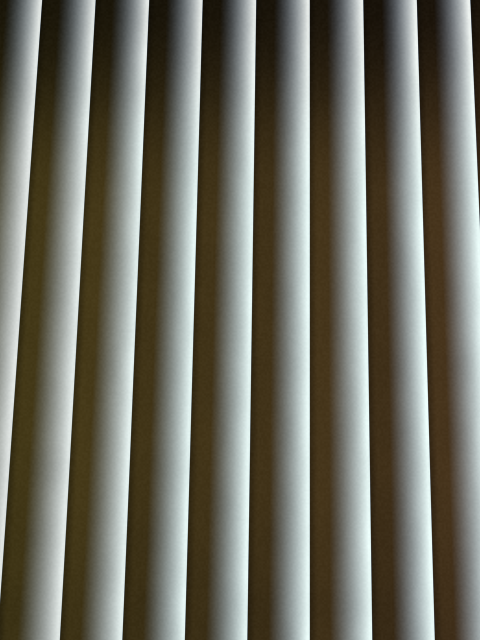
A WebGL 1 fragment shader for this pattern:

```glsl
precision highp float;

uniform vec2 u_resolution;

#define VANISH_X 0.644
#define PITCH_BOTTOM 0.1302
#define PITCH_TOP 0.1115
#define SHADE_START 0.34
#define EDGE_SOFTNESS 0.022
#define GRAIN 0.022
#define MOTTLE 0.05
#define SHADOW vec3(0.262, 0.205, 0.105)
#define LIT vec3(0.90, 0.965, 0.955)
#define FALLOFF vec3(1.3, 1.17, 1.0)

float hash(vec2 p) {
    vec3 q = fract(vec3(p.xyx) * 0.1031);
    q += dot(q, q.yzx + 33.33);
    return fract((q.x + q.y) * q.z);
}

float valueNoise(vec2 p) {
    vec2 cell = floor(p);
    vec2 f = fract(p);
    f = f * f * (3.0 - 2.0 * f);
    float low = mix(hash(cell), hash(cell + vec2(1.0, 0.0)), f.x);
    float high = mix(hash(cell + vec2(0.0, 1.0)), hash(cell + vec2(1.0, 1.0)), f.x);
    return mix(low, high, f.y);
}

// Unlit side: nearly black at the top, olive on the left, red-brown on the right
vec3 shadowColor(vec2 uv, float slat) {
    vec3 tint = mix(vec3(0.98, 1.06, 0.85), vec3(1.03, 0.96, 1.04), uv.x);
    float topFade = 1.0 - 0.55 * smoothstep(0.66, 1.06, uv.y);
    float bottomFade = mix(0.88, 1.0, smoothstep(0.0, 0.3, uv.y));
    float variation = 0.94 + 0.12 * hash(vec2(slat + 20.0, 3.0));
    return SHADOW * tint * topFade * bottomFade * variation;
}

// Lit side: cool in the middle, warmer towards the left and the top
vec3 litColor(vec2 uv) {
    float warmth = max(smoothstep(0.45, 0.0, uv.x), smoothstep(0.65, 1.0, uv.y));
    vec3 color = mix(LIT, vec3(0.90, 0.90, 0.89), 0.7 * warmth);
    return color * mix(0.96, 1.03, uv.x);
}

void main() {
    vec2 uv = gl_FragCoord.xy / u_resolution;

    // Slats fan out downwards around one vertical edge
    float pitch = mix(PITCH_BOTTOM, PITCH_TOP, uv.y);
    float across = (uv.x - VANISH_X) / pitch;
    float slat = floor(across);
    float t = fract(across);

    // Curved shading, then a sharp drop at the right rim
    float pixel = 1.5 / (u_resolution.x * pitch);
    float softness = max(EDGE_SOFTNESS, pixel);
    float start = SHADE_START + 0.03 * (hash(vec2(slat + 20.0, 7.0)) - 0.5);
    float light = clamp((t - start) / (0.97 - start), 0.0, 1.0);
    float rim = 1.0 - smoothstep(0.0, softness, t);
    light = max(light, rim);

    vec3 shadow = shadowColor(uv, slat);
    shadow *= mix(0.72, 1.0, smoothstep(0.0, 0.16, t));
    vec3 color = mix(shadow, litColor(uv), pow(vec3(light), FALLOFF));

    // Half tones also dim near the top
    color *= 1.0 - 0.22 * smoothstep(0.7, 1.0, uv.y) * (1.0 - light);

    // Soft mottling and fine grain
    vec2 square = vec2(uv.x, uv.y * u_resolution.y / u_resolution.x);
    color *= 1.0 + MOTTLE * (valueNoise(square * vec2(30.0, 14.0)) - 0.5);
    color += GRAIN * (valueNoise(square * 260.0) - 0.5);

    gl_FragColor = vec4(clamp(color, 0.0, 1.0), 1.0);
}
```
